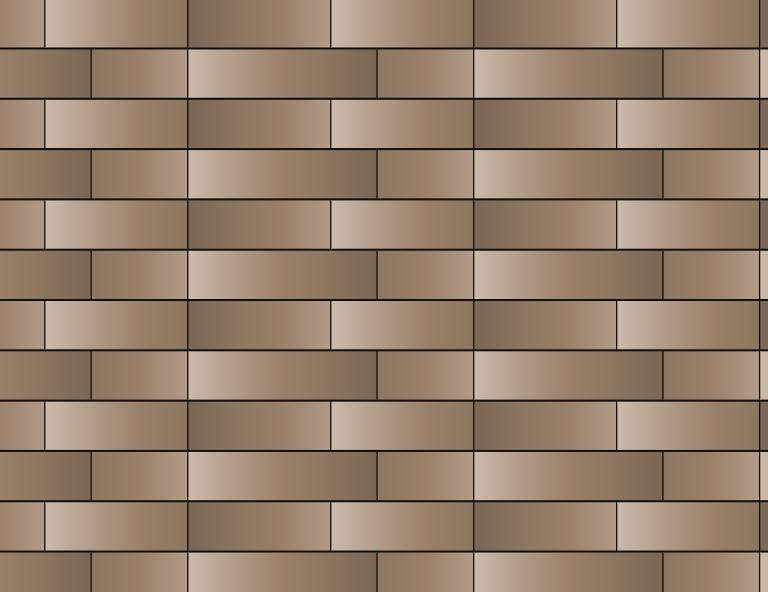
Reproduce this pattern procedurally as a Shadertoy shader.

```glsl
// Lengths are fractions of the canvas width
#define PERIOD 0.3723
#define COURSE 0.0655
#define ORIGIN vec2(0.2445, 0.0527)
#define SPLIT_EVEN 0.5
#define SPLIT_ODD 0.662
#define HEAD_HALF 0.00085
#define BED_HALF 0.0013
#define JOINT_COLOR vec3(0.05, 0.05, 0.04)

// Clay tones from dark (0) to pale (4)
vec3 clayTone(float tone) {
    const vec3 tones[5] = vec3[5](
        vec3(0.48, 0.40, 0.33),
        vec3(0.55, 0.46, 0.37),
        vec3(0.61, 0.50, 0.41),
        vec3(0.70, 0.61, 0.53),
        vec3(0.80, 0.73, 0.67));
    float t = clamp(tone, 0.0, 4.0);
    int i = min(int(t), 3);
    return mix(tones[i], tones[i + 1], t - float(i));
}

// Share of a pixel covered by a line of the given half width
float lineCoverage(float dist, float halfWidth, float pixel) {
    float near = max(dist - 0.5 * pixel, -halfWidth);
    float far = min(dist + 0.5 * pixel, halfWidth);
    return clamp((far - near) / pixel, 0.0, 1.0);
}

void mainImage(out vec4 fragColor, in vec2 fragCoord) {
    float pixel = 1.0 / iResolution.x;
    vec2 cell = (fragCoord * pixel - ORIGIN) / vec2(PERIOD, COURSE);
    bool oddCourse = mod(floor(cell.y), 2.0) > 0.5;
    vec2 local = fract(cell);

    // Two bricks per period, split differently in alternate courses
    float split = oddCourse ? SPLIT_ODD : SPLIT_EVEN;
    bool first = local.x < split;
    float along = first ? local.x / split : (local.x - split) / (1.0 - split);

    // Each brick runs linearly between two clay tones
    vec2 toneRange = oddCourse
        ? (first ? vec2(4.0, 0.0) : vec2(1.0, 3.0))
        : (first ? vec2(0.0, 3.0) : vec2(4.0, 1.0));
    vec3 color = clayTone(mix(toneRange.x, toneRange.y, along));

    // Distances to the nearest upright and level joints
    float seam = min(local.x, 1.0 - local.x);
    float headDist = min(seam, abs(local.x - split)) * PERIOD;
    float bedDist = min(local.y, 1.0 - local.y) * COURSE;
    float joint = max(lineCoverage(headDist, HEAD_HALF, pixel),
                      lineCoverage(bedDist, BED_HALF, pixel));

    fragColor = vec4(mix(color, JOINT_COLOR, joint), 1.0);
}
```
